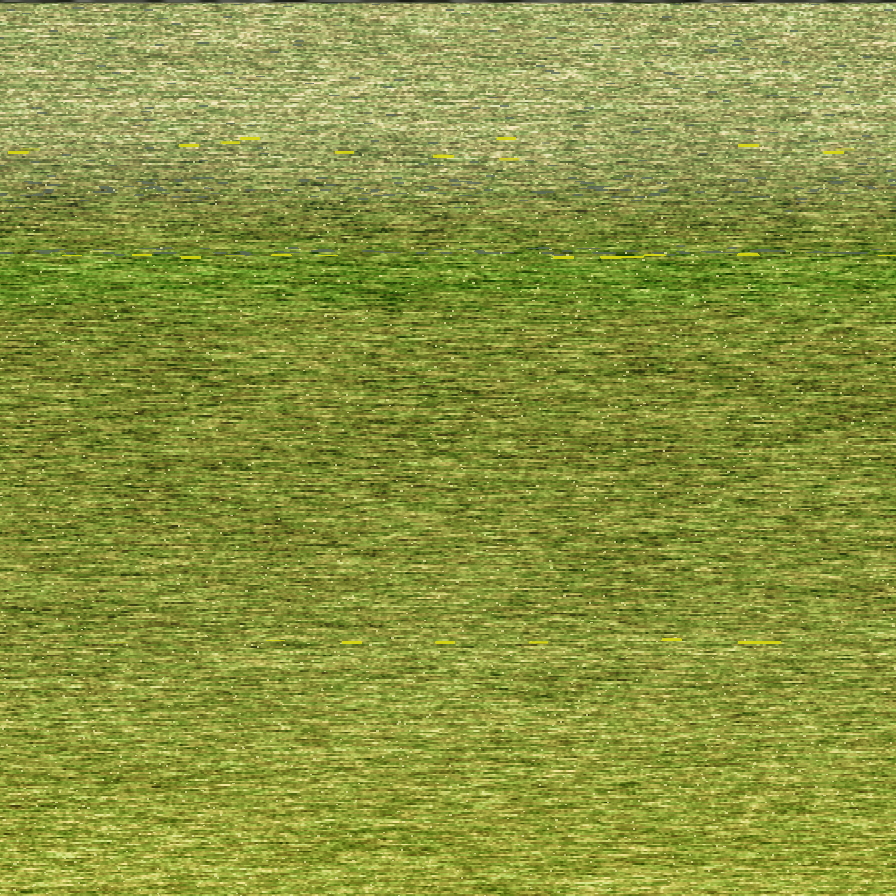
Reproduce this texture procedurally as a WebGL 1 fragment shader.

```glsl
precision highp float;

// Mown meadow: fine horizontal streaks and grains of green, straw and shade.
// Row noise of several lengths is summed into a tone, mapped through a colour
// ramp, then tinted by depth and sprinkled with pale flecks and yellow dashes.

uniform vec2 u_resolution;

const vec3 DEEP  = vec3(0.19, 0.23, 0.06);
const vec3 SHADE = vec3(0.35, 0.39, 0.11);
const vec3 OLIVE = vec3(0.45, 0.50, 0.16);
const vec3 GRASS = vec3(0.57, 0.61, 0.25);
const vec3 STRAW = vec3(0.71, 0.75, 0.35);
const vec3 CREAM = vec3(0.91, 0.91, 0.62);
const vec3 BLOSSOM = vec3(0.86, 0.86, 0.06);
const vec3 SLATE = vec3(0.34, 0.40, 0.35);
const vec3 FENCE = vec3(0.25, 0.26, 0.22);

const float ROWS = 512.0;

float hash(vec2 p) {
  return fract(sin(dot(p, vec2(127.1, 311.7))) * 43758.5453);
}

float ramp(float a, float b, float x) {
  return clamp((x - a) / (b - a), 0.0, 1.0);
}

float bell(float x, float center, float width) {
  float d = (x - center) / width;
  return exp(-d * d);
}

// One row of random cells, shifted by its own offset, with soft ends.
float rowNoise(float x, float row, float cellLength, float softness, float seed) {
  float along = x / cellLength + 37.0 * hash(vec2(row, seed));
  float cell = floor(along);
  float blend = smoothstep(0.5 - softness, 0.5 + softness, fract(along));
  float y = row + seed * 17.0;
  return mix(hash(vec2(cell, y)), hash(vec2(cell + 1.0, y)), blend);
}

// Stacked rows with a narrow blend where neighbours meet.
float streaks(vec2 uv, float rows, float cellLength, float softness, float seed) {
  float y = uv.y * rows;
  float row = floor(y);
  return mix(rowNoise(uv.x, row, cellLength, softness, seed),
             rowNoise(uv.x, row + 1.0, cellLength, softness, seed),
             smoothstep(0.8, 1.0, fract(y)));
}

// Shows only the highest noise values, as many as the share asks for.
float sparse(float noise, float share) {
  float edge = 1.0 - share;
  return smoothstep(edge, edge + 0.02, noise);
}

vec3 meadowColor(float tone) {
  vec3 c = mix(DEEP, SHADE, ramp(0.0, 0.2, tone));
  c = mix(c, OLIVE, ramp(0.2, 0.4, tone));
  c = mix(c, GRASS, ramp(0.4, 0.62, tone));
  c = mix(c, STRAW, ramp(0.62, 0.85, tone));
  return mix(c, CREAM, ramp(0.85, 1.15, tone));
}

// Mean brightness from the far edge (0) to the near edge (1).
float depthTone(float depth) {
  float far = 1.0 - smoothstep(0.12, 0.29, depth);
  float near = smoothstep(0.45, 1.0, depth);
  return 0.46 + 0.26 * far + 0.19 * near - 0.05 * bell(depth, 0.22, 0.04);
}

float grassTone(vec2 uv, float depth) {
  float fine = 1.0 - smoothstep(0.15, 0.3, depth);
  float tone = depthTone(depth);
  tone += 0.13 * (streaks(uv, ROWS, 1.5, 0.5, 1.0) - 0.5);
  tone += 0.15 * (streaks(uv, 90.0, 0.14, 0.5, 2.0) - 0.5);
  tone += mix(0.42, 0.26, fine) * (streaks(uv, ROWS, 0.028, 0.25, 3.0) - 0.5);
  tone += mix(0.42, 0.36, fine) * (streaks(uv, ROWS, 0.011, 0.25, 4.0) - 0.5);
  tone += mix(0.44, 0.58, fine) * (streaks(uv, ROWS, 0.0035, 0.3, 5.0) - 0.5);
  return tone;
}

void main() {
  vec2 uv = gl_FragCoord.xy / u_resolution;
  float depth = 1.0 - uv.y;
  vec3 color = meadowColor(grassTone(uv, depth));

  // Dry far field, lush strip behind it, warm foreground
  float dry = 1.0 - smoothstep(0.16, 0.3, depth);
  float lush = bell(depth, 0.31, 0.035);
  color += dry * vec3(0.01, 0.0, 0.11);
  color += lush * vec3(-0.07, 0.02, -0.04);
  color.b -= 0.05 * smoothstep(0.7, 1.0, depth);

  // Streaks leaning towards green or brown
  float hue = streaks(uv, ROWS, 0.02, 0.3, 6.0) - 0.5;
  color += hue * vec3(0.13, 0.0, 0.05);

  // Slate streaks, pale flecks and yellow dashes
  float slateShare = 0.05 * dry + 0.14 * bell(depth, 0.21, 0.012)
                   + 0.3 * bell(depth, 0.281, 0.004);
  color = mix(color, SLATE, 0.8 * sparse(streaks(uv, ROWS, 0.014, 0.2, 7.0), slateShare));
  float fleck = sparse(streaks(uv, ROWS, 0.004, 0.25, 8.0), 0.045);
  color = mix(color, CREAM, 0.8 * fleck);
  float dashShare = 0.07 * bell(depth, 0.165, 0.016)
                  + 0.16 * bell(depth, 0.286, 0.004)
                  + 0.10 * bell(depth, 0.717, 0.004);
  float dash = sparse(streaks(uv, ROWS * 0.5, 0.026, 0.1, 9.0), dashShare);
  color = mix(color, BLOSSOM, 0.9 * dash);

  // Dark line along the far edge
  float fence = 1.0 - smoothstep(0.002, 0.005, depth);
  color = mix(color, FENCE + 0.3 * hue, fence);

  gl_FragColor = vec4(clamp(color, 0.0, 1.0), 1.0);
}
```
